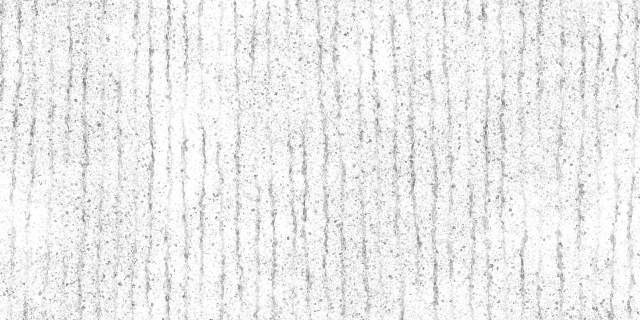
Write a Shadertoy shader that draws this texture.

```glsl
// Weathered white plaster with broken vertical grey streaks and scattered specks.

const vec3 PAPER = vec3(0.996);
const float STREAKS_PER_UNIT = 18.0;

float hash(vec2 p) {
    vec3 q = fract(p.xyx * 0.1031);
    q += dot(q, q.yzx + 33.33);
    return fract((q.x + q.y) * q.z);
}

vec2 hash2(vec2 p) {
    return vec2(hash(p), hash(p + 57.3));
}

float valueNoise(vec2 p) {
    vec2 cell = floor(p);
    vec2 f = fract(p);
    f = f * f * (3.0 - 2.0 * f);
    float low = mix(hash(cell), hash(cell + vec2(1, 0)), f.x);
    float high = mix(hash(cell + vec2(0, 1)), hash(cell + vec2(1, 1)), f.x);
    return mix(low, high, f.y);
}

// Cellular dots: each cell may hold one dot of random radius and strength.
float specks(vec2 p, float scale, float density, float maxRadius, float softness) {
    vec2 q = p * scale + scale;
    vec2 cell = floor(q);
    float edge = softness * scale;
    float ink = 0.0;
    for (int j = -1; j <= 1; j++) {
        for (int i = -1; i <= 1; i++) {
            vec2 id = cell + vec2(i, j);
            vec2 rnd = hash2(id + 11.7);
            float present = smoothstep(0.0, 0.12, density - hash(id + 91.1));
            float radius = maxRadius * mix(0.35, 1.0, rnd.x);
            float d = length(q - id - hash2(id));
            float disc = 1.0 - smoothstep(radius - edge, radius + edge, d);
            ink = max(ink, disc * present * mix(0.3, 1.0, rnd.y * rnd.y));
        }
    }
    return ink;
}

// Layered sines that bend a streak sideways.
float wobble(float y, float phase) {
    return 0.08 * sin(y * 9.0 + phase)
         + 0.05 * sin(y * 23.0 + phase * 2.3)
         + 0.03 * sin(y * 61.0 + phase * 3.7);
}

// Returns the streak core in x and the wider dusty halo in y.
vec2 streaks(vec2 p, float perUnit) {
    float x = p.x * perUnit - 0.6 * cos(p.x * 2.8) * p.y;
    float id = floor(x);
    float rnd = hash(vec2(id + 5.0, 7.0));
    float centre = 0.5 + 0.25 * (rnd - 0.5) + wobble(p.y, rnd * 40.0);
    float ragged = 0.16 * (valueNoise(p * vec2(90.0, 60.0)) - 0.5)
                 + 0.16 * (valueNoise(p * vec2(210.0, 130.0)) - 0.5);
    float d = abs(fract(x) - centre + ragged);
    float run = smoothstep(0.1, 0.7, valueNoise(vec2(id * 3.7 + 40.0, p.y * 6.0)));
    float gaps = smoothstep(0.15, 0.65, valueNoise(vec2(id * 5.3 + 90.0, p.y * 34.0)));
    float width = 0.03 + 0.065 * gaps;
    float core = 1.0 - smoothstep(width * 0.4, width + 0.05, d);
    return vec2(core * mix(0.3, 1.0, gaps), exp(-d * d * 34.0)) * mix(0.2, 1.0, run);
}

// Uneven dirt: clouds of several sizes, with a denser upper left corner.
float dirt(vec2 p) {
    float clouds = 0.45 * valueNoise(p * 3.5 + 4.0)
                 + 0.30 * valueNoise(p * 11.0)
                 + 0.25 * valueNoise(p * 32.0 + 9.0);
    float corner = 1.0 - smoothstep(0.0, 0.45, length((p - vec2(0.2, 1.0)) * vec2(1.0, 3.0)));
    return smoothstep(0.22, 0.78, clouds) + 0.4 * corner;
}

void mainImage(out vec4 fragColor, in vec2 fragCoord) {
    vec2 p = fragCoord / iResolution.y;
    float softness = max(0.6 / iResolution.y, 0.0012);

    // Crumple the plane so that the specks become irregular flecks.
    vec2 warp = vec2(valueNoise(p * 160.0), valueNoise(p * 160.0 + 71.0)) - 0.5;
    vec2 rough = p + 0.007 * warp;

    float soil = dirt(p);
    vec2 streak = streaks(p, STREAKS_PER_UNIT);
    float density = 0.05 + 0.55 * soil + 0.4 * streak.y;

    // Dust, small flecks and large flecks.
    float dust = specks(p, 170.0, density + 0.2, 0.56, softness);
    float small = specks(rough, 85.0, density, 0.32, softness);
    float large = specks(rough, 50.0, density * 0.72, 0.26, softness);

    // Streaks are crumbled into short upright dabs.
    float dabs = specks(rough * vec2(1.0, 0.6) + 3.0, 110.0, 0.9, 0.62, softness);
    float line = streak.x * mix(0.28, 1.0, dabs);

    float marks = max(max(small * 0.34, large * 0.40), line * 0.44);
    float ink = marks + dust * mix(0.13, 0.20, soil) + 0.02 * streak.y + 0.012 * soil;
    fragColor = vec4(PAPER - min(ink, 0.48), 1.0);
}
```
